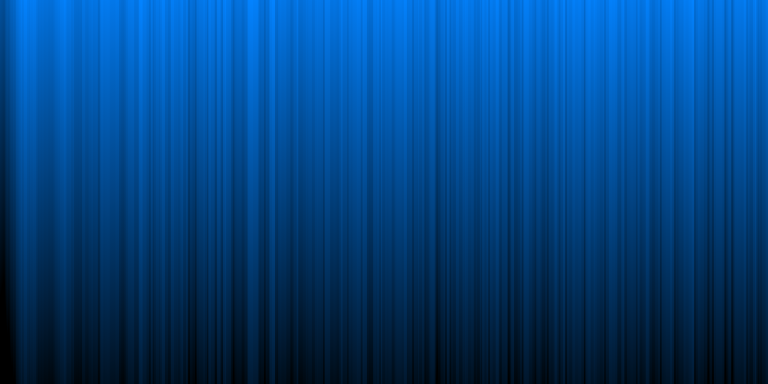
Write a WebGL 2 fragment shader that draws this background.

```glsl
#version 300 es
precision highp float;
// Blue curtain of fine vertical stripes, bright at the top and fading to black below.

uniform vec2 u_resolution;
out vec4 fragColor;

const vec3 STRIPE_BLUE = vec3(0.012, 0.512, 1.0);
const float BOTTOM_LIGHT = 0.11;
const float TOP_LIGHT = 0.91;

const int STRIPE_LAYERS = 4;
const float FIRST_COUNT = 43.0;      // stripes across the canvas in the widest layer
const float COUNT_GROWTH = 1.8;
const float FIRST_CONTRAST = 0.045;
const float CONTRAST_GROWTH = 1.32;

const float LINE_COUNT = 120.0;      // slots for thin dark lines
const float LINE_SHARE = 0.35;
const float LINE_HALF_WIDTH = 0.0012;
const float LINE_SHADE = 0.075;

const float FOLD_PERIOD = 0.053;     // soft folds beside the left edge
const float FOLD_PEAK = 0.035;
const float FOLD_REACH = 0.075;
const float FOLD_CONTRAST = 0.12;
const float EDGE_WIDTH = 0.028;
const float EDGE_SHADE = 0.22;

const float TAU = 6.2831853;

float hash(float n) {
    return fract(sin(n * 127.1 + 11.7) * 43758.5453);
}

// Random flat bands, blended over one pixel at each border.
float bands(float x, float count, float seed, float pixel) {
    float p = x * count;
    float cell = floor(p);
    float blend = clamp(pixel * count, 0.001, 1.0);
    float t = smoothstep(1.0 - blend, 1.0, p - cell);
    return mix(hash(cell + seed), hash(cell + 1.0 + seed), t) - 0.5;
}

// Layers of ever finer and stronger bands give stripes of uneven width.
float stripes(float x, float pixel) {
    float sum = 0.0;
    float count = FIRST_COUNT;
    float contrast = FIRST_CONTRAST;
    for (int i = 0; i < STRIPE_LAYERS; i++) {
        sum += contrast * bands(x, count, float(i) * 353.0, pixel);
        count *= COUNT_GROWTH;
        contrast *= CONTRAST_GROWTH;
    }
    return sum;
}

// Sparse thin lines at a random place within their slots.
float pinstripes(float x, float pixel) {
    float slot = floor(x * LINE_COUNT);
    float center = (slot + mix(0.25, 0.75, hash(slot + 701.0))) / LINE_COUNT;
    float present = step(hash(slot + 907.0), LINE_SHARE);
    float offset = abs(x - center) - LINE_HALF_WIDTH;
    return present * (1.0 - smoothstep(-0.5 * pixel, 0.5 * pixel, offset));
}

void main() {
    vec2 uv = gl_FragCoord.xy / u_resolution;
    float pixel = 1.0 / u_resolution.x;

    // Vertical fade
    float light = mix(BOTTOM_LIGHT, TOP_LIGHT, uv.y);

    // Stripes, calmer where the wide folds are
    float calm = mix(0.45, 1.0, smoothstep(0.02, 0.2, uv.x));
    light += calm * stripes(uv.x, pixel);
    light -= calm * LINE_SHADE * (pinstripes(uv.x, pixel) - 0.1);

    // Folds and shaded left edge
    float fold = cos(TAU * (uv.x - FOLD_PEAK) / FOLD_PERIOD);
    light += FOLD_CONTRAST * fold * exp(-uv.x / FOLD_REACH);
    light -= EDGE_SHADE * (1.0 - smoothstep(0.0, EDGE_WIDTH, uv.x));

    fragColor = vec4(STRIPE_BLUE * clamp(light, 0.0, 1.0), 1.0);
}
```
